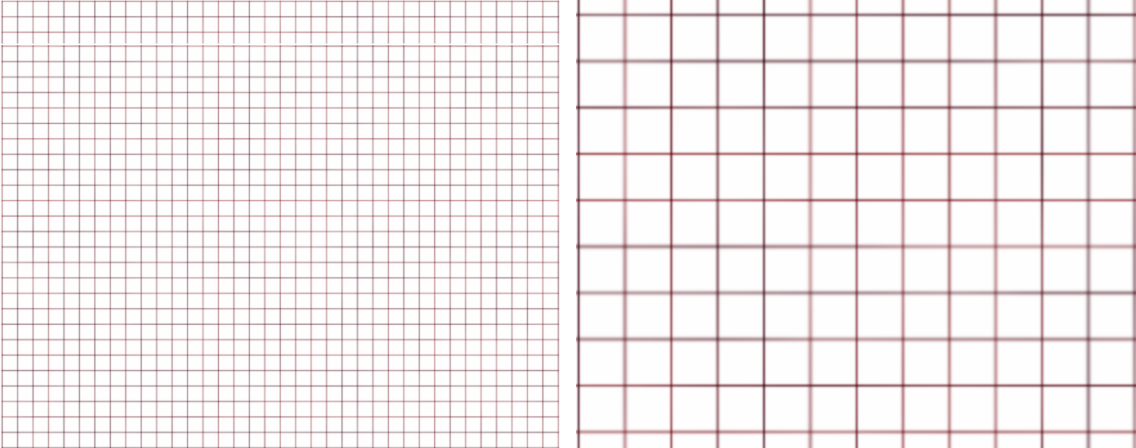
Left: the whole. Right: its middle third, enlarged.
Reproduce this pattern procedurally as a WebGL 1 fragment shader.

```glsl
precision highp float;

uniform vec2 u_resolution;

float hash(vec2 p) {
    vec3 h = fract(p.xyx * 0.1031);
    h += dot(h, h.yzx + 33.33);
    return fract((h.x + h.y) * h.z);
}

// Slow change of a value along one numbered line
float drift(float id, float along) {
    float cell = floor(along);
    float t = smoothstep(0.0, 1.0, along - cell);
    return mix(hash(vec2(id, cell)), hash(vec2(id, cell + 1.0)), t);
}

// Light absorbed by soft lines at whole numbers of "across"
vec3 lineInk(float across, float along, float seed, float pixel) {
    float id = floor(across + 0.5);
    float dist = across - id;
    float tone = hash(vec2(id + 7.0, seed));
    float wear = drift(id + seed, along * 0.4);

    // Wider lines spread the same ink more thinly
    float width = 0.035 * mix(0.75, 1.45, hash(vec2(seed, id + 19.0)));
    float blur = length(vec2(width, 0.68 * pixel));
    float coverage = 0.035 / blur * exp(-dist * dist / (blur * blur));

    vec3 rose = vec3(0.28, 0.52, 0.50);
    vec3 mauve = vec3(0.43, 0.56, 0.53);
    vec3 ink = mix(rose, mauve, smoothstep(0.2, 0.8, 0.65 * tone + 0.35 * wear));
    return ink * coverage * mix(0.88, 1.12, wear);
}

void main() {
    // Grid cells: x from the left line, y downward from the line under the seam
    float pixel = 36.25 / u_resolution.x;
    vec2 grid = vec2(gl_FragCoord.x, u_resolution.y - gl_FragCoord.y) * pixel;
    grid -= vec2(0.14, 2.987);

    // The top three rows sit slightly lower, cut short by a blank seam
    float seamDist = abs(grid.y + 0.115);
    grid.y -= 0.1 * step(grid.y, -0.115);
    float seam = 1.0 - smoothstep(0.05 - 0.5 * pixel, 0.05 + 0.5 * pixel, seamDist);

    // Lines end at the outer frame
    float soft = 0.04 + 0.5 * pixel;
    float insideX = smoothstep(-soft, soft, 18.04 - abs(grid.x - 18.0));
    float insideY = smoothstep(-soft, soft, grid.y + 3.04);

    // The frame lines keep their full width outside the grid
    vec3 columns = lineInk(clamp(grid.x, -0.4, 36.4), grid.y, 41.0, pixel) * insideY;
    vec3 rows = lineInk(max(grid.y, -3.4), grid.x, 83.0, pixel) * insideX;

    vec3 absorbed = 1.0 - (1.0 - columns) * (1.0 - rows);
    vec3 color = vec3(0.995) * (1.0 - absorbed * (1.0 - seam));
    gl_FragColor = vec4(color, 1.0);
}
```
